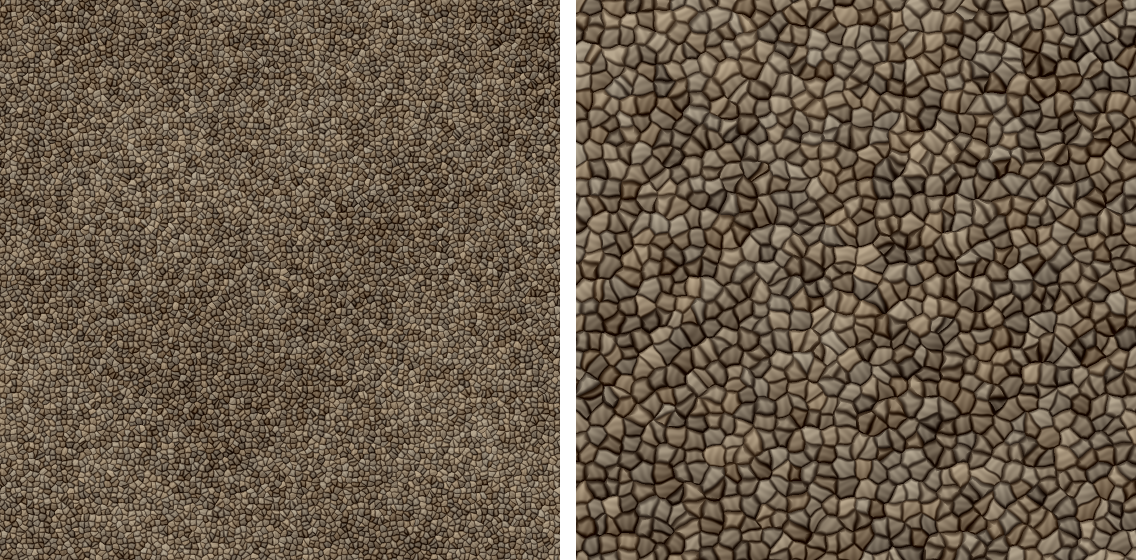
Left, the full canvas; right, a detail of the centre.
This texture is drawn by a Shadertoy shader. Its source:

```glsl
// Cut-pile carpet: a dense field of small brown tufts with dark gaps between.
// Jittered cellular noise places the tufts; each gets its own shade, gap width,
// side light and fibre streaks. Layered sines bend the cells and vary the pile.

const float TUFTS = 100.0;               // tufts across the canvas
const float JITTER = 0.88;               // irregularity of tuft placement
const vec3 DEEP_BROWN = vec3(0.125, 0.068, 0.025);
const vec3 PALE_TAUPE = vec3(0.600, 0.540, 0.455);
const float BASE_TONE = -0.07;
const float PILE_CONTRAST = 0.74;        // gap to tuft top
const float TUFT_VARIATION = 0.42;       // shade difference between tufts
const float SIDE_LIGHT = 0.36;
const float FIBRE_CONTRAST = 0.07;
const float PATCH_CONTRAST = 0.035;      // broad, soft shading
const vec2 GAP_WIDTH = vec2(0.13, 0.33); // narrowest and widest gap
const vec2 LIGHT_DIR = vec2(-0.45, 0.89);
const int SAMPLES = 2;                   // samples per pixel side

vec3 hash3(vec2 cell) {
    vec3 p = fract(cell.xyx * vec3(0.1031, 0.1030, 0.0973));
    p += dot(p, p.yxz + 33.33);
    return fract((p.xxy + p.yzz) * p.zyx);
}

// Bends the cell outlines so that tufts are not plain polygons.
vec2 bend(vec2 p) {
    vec2 slow = sin(p.yx * 2.3 + 1.7 * sin(p * 0.71));
    vec2 fine = sin(p.yx * 5.9 + 2.0 * sin(p * 1.37 + 0.8));
    return p + 0.08 * slow + 0.035 * fine;
}

float patches(vec2 uv) {
    return sin(uv.x * 7.0 + 2.0 * sin(uv.y * 5.0))
         + sin(uv.y * 11.0 - 1.5 * sin(uv.x * 9.0 + 1.0))
         + 0.7 * sin(uv.x * 23.0 + uv.y * 17.0 + 2.0 * sin(uv.y * 19.0));
}

// Finds the two nearest tufts: offsets from their centres and the nearest id.
void nearestTufts(vec2 p, out vec2 first, out vec2 second, out vec2 id) {
    vec2 cell = floor(p);
    float d1 = 1e3, d2 = 1e3;
    first = second = id = vec2(0.0);
    for (int y = -1; y <= 1; y++)
    for (int x = -1; x <= 1; x++) {
        vec2 c = cell + vec2(x, y);
        vec2 offset = p - c - 0.5 - JITTER * (hash3(c).xy - 0.5);
        float d = dot(offset, offset);
        if (d < d1) {
            d2 = d1; second = first;
            d1 = d; first = offset; id = c;
        } else if (d < d2) {
            d2 = d; second = offset;
        }
    }
}

vec3 carpet(vec2 uv) {
    vec2 toFirst, toSecond, id;
    nearestTufts(bend(uv * TUFTS), toFirst, toSecond, id);
    vec3 rnd = hash3(id + 211.0);

    // Distance to the border between the two nearest tufts
    float edge = 0.5 * (dot(toSecond, toSecond) - dot(toFirst, toFirst))
               / max(length(toSecond - toFirst), 1e-3);
    float pile = smoothstep(0.0, mix(GAP_WIDTH.x, GAP_WIDTH.y, rnd.x), edge);

    // Twisted yarn streaks, turned differently in each tuft
    float angle = 6.2832 * rnd.y;
    float along = dot(toFirst, vec2(cos(angle), sin(angle)));
    float fibre = sin(along * 13.0 + 20.0 * rnd.z);

    float tone = BASE_TONE + PILE_CONTRAST * pile
               + TUFT_VARIATION * rnd.z
               + SIDE_LIGHT * dot(toFirst, LIGHT_DIR)
               + FIBRE_CONTRAST * fibre * pile
               + PATCH_CONTRAST * patches(uv);
    vec3 colour = mix(DEEP_BROWN, PALE_TAUPE, clamp(tone, -0.12, 1.25));
    float warmth = 0.03 * (rnd.y - 0.5);
    return colour + vec3(warmth, 0.0, -warmth);
}

void mainImage(out vec4 fragColor, in vec2 fragCoord) {
    float size = min(iResolution.x, iResolution.y);
    vec3 sum = vec3(0.0);
    for (int y = 0; y < SAMPLES; y++)
    for (int x = 0; x < SAMPLES; x++) {
        vec2 shift = (vec2(x, y) + 0.5) / float(SAMPLES) - 0.5;
        sum += carpet((fragCoord + shift) / size);
    }
    fragColor = vec4(clamp(sum / float(SAMPLES * SAMPLES), 0.0, 1.0), 1.0);
}
```
